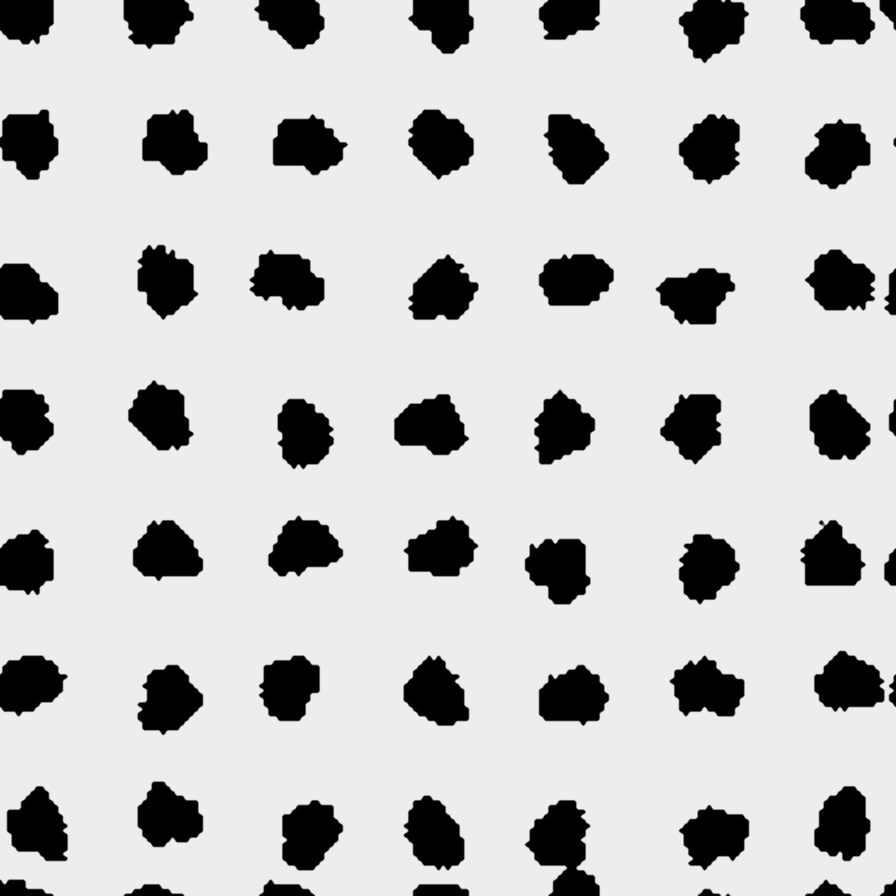
Write a Shadertoy shader that draws this pattern.

```glsl
// Rough black ink dots on pale grey: a 7 by 7 lattice that wraps at the canvas edges.
// Each dot is a jittered disc bent by angular waves, sampled on a coarse grid with
// noise, then blended between grid points to give chipped, slightly barbed outlines.

#define DOTS 7
#define PITCH 0.1505
#define ORIGIN vec2(0.0325, 0.0200)
#define RADIUS 0.0343
#define JITTER 0.0125
#define LUMPS vec3(0.13, 0.09, 0.06)
#define ROUGHNESS 0.0050
#define GRID 192.0
#define SOFTNESS 0.25
#define PAPER vec3(0.93)
#define INK vec3(0.0)

const float TAU = 6.2831853;

vec3 hash3(vec2 p) {
    vec3 q = fract(p.xyx * vec3(0.1031, 0.1030, 0.0973));
    q += dot(q, q.yxz + 33.33);
    return fract((q.xxy + q.yzz) * q.zyx);
}

// Approximate signed distance to one lumpy dot, negative inside.
float blobDistance(vec2 d, vec2 id) {
    vec3 phase = TAU * hash3(id + 41.7);
    vec3 strength = 0.5 + hash3(id + 83.1);
    float angle = atan(d.y, d.x);
    vec3 waves = sin(vec3(2.0, 3.0, 5.0) * angle + phase);
    return length(d) - RADIUS * (1.0 + dot(LUMPS * strength, waves));
}

// Distance to the nearest dot, with the lattice wrapped over a unit square.
float dotsDistance(vec2 p) {
    float nearest = 1.0;
    for (int row = 0; row < DOTS; row++) {
        for (int col = 0; col < DOTS; col++) {
            vec2 id = vec2(col, row);
            vec2 shift = JITTER * (2.0 * hash3(id + 7.3).xy - 1.0);
            vec2 d = p - ORIGIN - PITCH * id - shift;
            d -= floor(d + 0.5);
            if (dot(d, d) < 4.0 * RADIUS * RADIUS)
                nearest = min(nearest, blobDistance(d, id));
        }
    }
    return nearest;
}

// Ink present (1) or absent (0) at a grid point, with a ragged threshold.
float inkAt(vec2 cell) {
    float grain = hash3(mod(cell, GRID) + 11.9).x - 0.5;
    return step(dotsDistance(cell / GRID) + ROUGHNESS * grain, 0.0);
}

void mainImage(out vec4 fragColor, in vec2 fragCoord) {
    vec2 uv = fragCoord / iResolution.y;
    uv.y = 1.0 - uv.y;

    // Blend the four surrounding grid points so steps become short slopes.
    vec2 g = uv * GRID;
    vec2 cell = floor(g);
    vec2 f = g - cell;
    float upper = mix(inkAt(cell), inkAt(cell + vec2(1.0, 0.0)), f.x);
    float lower = mix(inkAt(cell + vec2(0.0, 1.0)), inkAt(cell + 1.0), f.x);
    float coverage = mix(upper, lower, f.y);

    float ink = smoothstep(0.5 - SOFTNESS, 0.5 + SOFTNESS, coverage);
    fragColor = vec4(mix(PAPER, INK, ink), 1.0);
}
```
